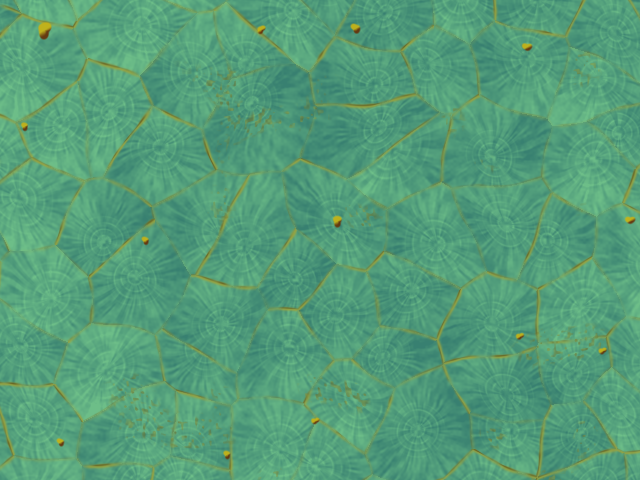
Give the GLSL for this texture, as a WebGL 1 fragment shader.

```glsl
precision highp float;
// Teal crystal grains with radial fibres, faint growth rings, amber seams and droplets.
uniform vec2 u_resolution;

const float GRAINS = 6.3;         // grains per canvas height
const float JITTER = 0.9;         // irregularity of grain centres
const float SIZE_SPREAD = 0.32;   // difference in grain size
const float FIBRES = 88.0;        // fibres around one grain
const float FIBRE_GAIN = 0.95;
const float RING_GAIN = 0.42;
const float SEAM = 0.015;         // seam half width, in grains
const float DROP_GRID = 5.0;      // droplet cells per canvas height
const float DROP_CHANCE = 0.4;
const vec3 DEEP_TEAL = vec3(0.262, 0.552, 0.460);
const vec3 PALE_TEAL = vec3(0.380, 0.690, 0.513);
const vec3 AMBER = vec3(0.60, 0.64, 0.25);
const vec3 BROWN = vec3(0.40, 0.37, 0.11);
const vec3 DROP_YELLOW = vec3(0.78, 0.70, 0.08);
const vec3 DROP_RUST = vec3(0.40, 0.19, 0.03);
const float TAU = 6.2831853;

float hash(vec2 p) {
  vec3 q = fract(vec3(p.xyx) * 0.1031);
  q += dot(q, q.yzx + 33.33);
  return fract((q.x + q.y) * q.z);
}

vec2 hash2(vec2 p) {
  return vec2(hash(p + 17.3), hash(p + 71.9));
}

// Value noise whose x axis repeats after the given period
float ringNoise(vec2 p, float period, float seed) {
  vec2 i = floor(p), f = fract(p);
  f = f * f * (3.0 - 2.0 * f);
  float x0 = mod(i.x, period) + seed;
  float x1 = mod(i.x + 1.0, period) + seed;
  float low = mix(hash(vec2(x0, i.y)), hash(vec2(x1, i.y)), f.x);
  float high = mix(hash(vec2(x0, i.y + 1.0)), hash(vec2(x1, i.y + 1.0)), f.x);
  return mix(low, high, f.y);
}

float noise(vec2 p) {
  return ringNoise(p, 512.0, 5.0);
}

float bell(float x, float width) {
  return exp(-x * x / (width * width));
}

vec2 grainCentre(vec2 cell) {
  return cell + 0.5 + JITTER * (hash2(cell) - 0.5);
}

// Squared distance to a centre, lowered for larger grains
float grainDistance(vec2 p, vec2 cell) {
  vec2 d = p - grainCentre(cell);
  return dot(d, d) - SIZE_SPREAD * hash(cell + 39.7);
}

// Fibres, rings, sectors and core around a grain centre
float grainTone(vec2 d, float seed) {
  float r = length(d);
  float turn = atan(d.y, d.x + 1e-5) / TAU + 0.5;
  float a = turn + 0.012 * (noise(d * 6.0 + seed * 40.0 + 20.0) - 0.5);
  float fine = ringNoise(vec2(a * FIBRES, r * 6.0), FIBRES, seed * 60.0);
  float coarse = ringNoise(vec2(a * FIBRES * 0.5, r * 6.0 + 9.0), FIBRES * 0.5, seed * 90.0);
  float fibres = mix(coarse, fine, smoothstep(0.15, 0.45, r)) - 0.5;
  float tone = FIBRE_GAIN * fibres * smoothstep(0.0, 0.2, r);

  float sectors = cos(2.0 * TAU * turn + 2.2 + 1.6 * seed) + 0.5 * cos(TAU * turn + seed * TAU);
  tone += 0.27 * sectors * smoothstep(0.02, 0.5, r) + 0.34 * (seed - 0.5);

  float k = r / (0.085 + 0.035 * seed);
  float dashes = 0.25 + 0.75 * smoothstep(0.2, 0.7, ringNoise(vec2(turn * 20.0, floor(k + 0.5)), 20.0, seed * 30.0));
  float ring = bell(fract(k + 0.5) - 0.5, 0.13) - 0.45 * bell(fract(k + 0.2) - 0.5, 0.16);
  tone += RING_GAIN * ring * dashes * smoothstep(0.5, 0.9, k) * (1.0 - smoothstep(3.3, 4.6, k));

  float core = noise(d * 24.0 + seed * 70.0 + 30.0) - 0.45;
  return tone + 1.5 * core * bell(r, 0.1);
}

// Bumpy droplet: x is coverage, y runs from lit side to shaded side
vec2 droplet(vec2 uv) {
  vec2 g = uv * DROP_GRID, cell = floor(g);
  vec2 d = g - cell - 0.25 - 0.5 * hash2(cell + 5.0);
  float seed = hash(cell + 57.0);
  float angle = atan(d.y, d.x + 1e-5);
  float radius = mix(0.035, 0.085, seed * seed) * (1.0 + 0.2 * sin(2.0 * angle + seed * 20.0) + 0.12 * sin(3.0 * angle));
  float blur = DROP_GRID * 1.2 / u_resolution.y;
  float cover = 1.0 - smoothstep(radius - blur, radius + blur, length(d));
  return vec2(cover * step(hash(cell + 91.0), DROP_CHANCE), dot(d, vec2(0.5, -0.86)) / radius);
}

void main() {
  vec2 uv = gl_FragCoord.xy / u_resolution.y;
  vec2 p = uv * GRAINS + 20.0;
  p += 0.05 * sin(p.yx * vec2(2.7, 3.1)) + 0.014 * sin(p.yx * vec2(8.3, 7.1) + 1.0);

  // Nearest grain
  vec2 base = floor(p), home = base;
  float nearest = 1e3;
  for (int j = -2; j <= 2; j++) for (int i = -2; i <= 2; i++) {
    vec2 cell = base + vec2(float(i), float(j));
    float d = grainDistance(p, cell);
    if (d < nearest) { nearest = d; home = cell; }
  }

  // Closest boundary, and the neighbour behind it
  vec2 centre = grainCentre(home), other = home, across = vec2(1.0, 0.0);
  float edge = 1e3;
  for (int j = -2; j <= 2; j++) for (int i = -2; i <= 2; i++) {
    vec2 cell = base + vec2(float(i), float(j));
    vec2 gap = grainCentre(cell) - centre;
    float span = max(length(gap), 0.001);
    float d = (grainDistance(p, cell) - nearest) / (2.0 * span);
    if (cell != home && d < edge) { edge = d; other = cell; across = gap / span; }
  }

  // Grain body with slow light and fine grit
  float tone = 0.5 + grainTone(p - centre, hash(home + 3.0));
  tone += 0.12 * sin(uv.x * 4.1 + 2.0 * sin(uv.y * 3.0)) + 0.3 * (noise(uv * 170.0) - 0.5);
  vec3 color = mix(DEEP_TEAL, PALE_TEAL, clamp(tone, -0.35, 1.4));

  // Relief seams: broken amber on one flank, short brown strokes on the other
  float side = edge * (dot(across, vec2(0.6, -0.8)) < 0.0 ? -1.0 : 1.0);
  float strength = 0.3 + 0.7 * smoothstep(0.15, 0.8, hash(home + other + 11.0));
  float wear = smoothstep(0.1, 0.8, noise(p * 5.0));
  float ragged = SEAM * (0.7 + 0.6 * noise(p * 11.0 + 7.0));
  color = mix(color, AMBER, strength * (0.3 + 0.6 * wear) * bell(side + 0.005, ragged * 1.5));
  color = mix(color, BROWN, 0.9 * strength * wear * noise(p * 9.0 + 3.0) * bell(side - 0.01, ragged * 0.8));

  // Small amber debris in rare patches
  float patches = smoothstep(0.78, 0.92, noise(p * 1.7 + 13.0));
  float debris = patches * smoothstep(0.6, 0.9, noise(p * 22.0));
  color = mix(color, mix(AMBER, BROWN, noise(p * 27.0)), 0.5 * debris);

  // Droplets
  vec2 drop = droplet(uv);
  vec3 dropColor = mix(DROP_YELLOW, DROP_RUST, smoothstep(-0.1, 0.6, drop.y));
  color = mix(color, dropColor, 0.92 * drop.x);
  gl_FragColor = vec4(color, 1.0);
}
```
